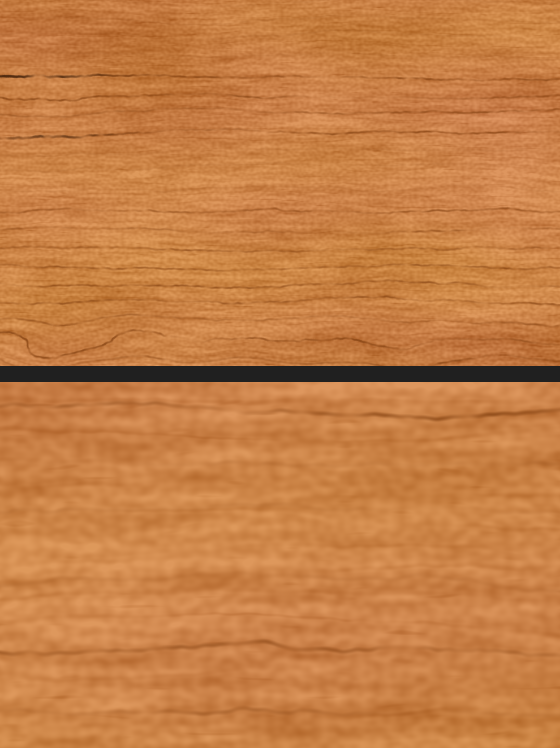
Top: the whole. Bottom: its middle third, enlarged.
Write a Shadertoy shader that draws this texture.

```glsl
const vec3 DARK_WOOD  = vec3(0.67, 0.365, 0.135);
const vec3 LIGHT_WOOD = vec3(0.845, 0.565, 0.335);
const vec3 RING_BROWN = vec3(0.52, 0.26, 0.07);
const vec3 CHAR_BROWN = vec3(0.27, 0.14, 0.05);
const vec3 HONEY_TINT = vec3(0.0, 0.020, -0.032);

const float BASE_TONE    = 0.79;
const float RING_SPACING = 0.052;
const float RING_JITTER  = 0.020;
const float RING_WIDTH   = 0.0024;
const float RING_SHADE   = 0.014;
const int   RING_COUNT   = 21;
const float CURL_HEIGHT  = 0.23;
const float CURL_AMOUNT  = 0.13;

float hash(float n) {
    return fract(sin(n * 127.1 + 3.7) * 4375.85);
}

vec2 gradientAt(vec2 cell) {
    float angle = 6.2832 * fract(sin(dot(cell, vec2(12.99, 78.23))) * 4375.85);
    return vec2(cos(angle), sin(angle));
}

// Gradient noise, roughly -0.7 to 0.7
float noise(vec2 p) {
    vec2 cell = floor(p), f = p - cell;
    vec2 w = f * f * f * (f * (f * 6.0 - 15.0) + 10.0);
    vec2 e = vec2(0.0, 1.0);
    float bottom = mix(dot(gradientAt(cell), f),
                       dot(gradientAt(cell + e.yx), f - e.yx), w.x);
    float top = mix(dot(gradientAt(cell + e.xy), f - e.xy),
                    dot(gradientAt(cell + e.yy), f - e.yy), w.x);
    return mix(bottom, top, w.y);
}

// Growth height: nearly level, folding into curls near the lower edge
float growthHeight(vec2 p) {
    float warp = 0.028 * noise(p * vec2(2.2, 4.0) + 5.3)
               + 0.009 * noise(p * vec2(7.0, 9.0) + 21.0)
               + 0.004 * noise(p * vec2(24.0, 20.0))
               + 0.002 * noise(p * vec2(70.0, 50.0) + 3.0);
    float curl = CURL_AMOUNT * smoothstep(CURL_HEIGHT, 0.03, p.y)
               * mix(1.0, 0.35, smoothstep(0.2, 0.9, p.x));
    return p.y + warp + curl * noise(p * vec2(4.0, 7.0) + 13.0);
}

// Returns line strength, soft shade and charring of the growth rings
vec3 growthRings(vec2 p, float height, float slope, float pixel) {
    vec3 rings = vec3(0.0);
    float breaks = clamp(0.85 + 1.3 * noise(p * vec2(38.0, 60.0) + 8.0), 0.1, 1.3);
    for (int i = 0; i < RING_COUNT; i++) {
        float id = float(i);
        float level = (id - 0.7) * RING_SPACING + RING_JITTER * (hash(id) - 0.5);
        float d = (height - level) / slope;
        float quiet = smoothstep(0.41, 0.45, level) * smoothstep(0.63, 0.59, level);
        quiet = max(quiet, smoothstep(0.81, 0.84, level));
        float strength = mix(0.5 + 0.4 * hash(id + 40.0), 0.12, quiet);
        strength *= clamp(0.85 + 1.4 * noise(vec2(p.x * 5.0, id * 7.3)), 0.15, 1.2);

        // Two rings in the upper band darken toward the left edge
        float charred = step(0.62, level) * step(level, 0.82)
                      * step(mod(id + 2.0, 3.0), 0.5) * smoothstep(0.42, 0.12, p.x);
        float width = RING_WIDTH * (1.0 + 0.4 * charred);
        float line = smoothstep(width + pixel, 0.0, abs(d));
        float side = d > 0.0 ? RING_SHADE : RING_SHADE * 0.4;
        rings.x = max(rings.x, line * strength * breaks);
        rings.y += exp(-abs(d) / side) * strength;
        rings.z = max(rings.z, line * charred * breaks);
    }
    return rings;
}

void mainImage(out vec4 fragColor, in vec2 fragCoord) {
    vec2 p = fragCoord / iResolution.y;
    float pixel = 1.0 / iResolution.y;
    float height = growthHeight(p);
    float slope = max(length(vec2(dFdx(height), dFdy(height))) / pixel, 0.4);
    vec2 along = vec2(p.x, mix(p.y, height, 0.6));

    // Broad bands, fibres and fine grain
    float broad  = noise(along * vec2(1.6, 9.0) + 2.0);
    float cloud  = noise(p * vec2(3.0, 4.0) + 31.0);
    float streak = noise(along * vec2(4.0, 45.0) + 9.0);
    float fibre  = noise(along * vec2(12.0, 100.0) + 17.0);
    float grain  = noise(p * vec2(85.0, 120.0));
    float tone = BASE_TONE + 0.32 * broad + 0.24 * cloud
               + 0.28 * streak + 0.40 * fibre + 0.36 * grain;

    // Faint broken hairlines between the rings
    float hair = smoothstep(0.11, 0.0, abs(noise(along * vec2(2.0, 34.0) + 47.0)));
    tone -= 0.20 * hair * clamp(0.6 + 1.5 * noise(p * vec2(12.0, 25.0)), 0.0, 1.0);

    // Darker upper part and lower right corner
    tone -= 0.20 * smoothstep(0.60, 0.90, p.y);
    tone -= 0.14 * smoothstep(0.22, 0.02, p.y) * smoothstep(0.2, 1.2, p.x);
    tone += 0.07 * smoothstep(0.3, 1.5, p.x) * smoothstep(0.2, 0.5, p.y);

    // Short dark pores
    float pore = noise(p * vec2(20.0, 120.0) + 53.0);
    tone -= 0.30 * smoothstep(0.36, 0.62, pore);

    vec3 rings = growthRings(p, height, slope, pixel);
    tone -= 0.17 * min(rings.y, 1.5);

    vec3 color = mix(DARK_WOOD, LIGHT_WOOD, clamp(tone, -0.1, 1.15));
    float honey = 0.9 * noise(p * vec2(1.8, 5.0) + 71.0)
                + 0.4 * smoothstep(0.45, 0.2, p.y) * smoothstep(0.04, 0.2, p.y);
    color += HONEY_TINT * honey;
    color = mix(color, RING_BROWN, 0.72 * min(rings.x, 1.0));
    float charPatch = clamp(0.75 + 1.2 * noise(p * vec2(14.0, 30.0)), 0.0, 1.0);
    color = mix(color, CHAR_BROWN, 0.85 * min(rings.z, 1.0) * charPatch);
    fragColor = vec4(color, 1.0);
}
```
